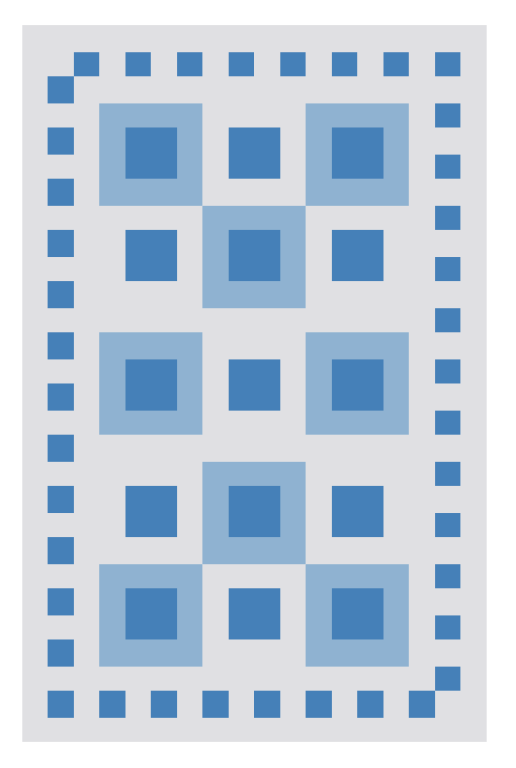
Give the GLSL for this pattern, as a WebGL 1 fragment shader.

```glsl
precision highp float;
// Draws a framed checker of nested blue squares inside a dashed square border.

uniform vec2 u_resolution;

const vec2 PITCHES = vec2(10.0, 15.0);         // two-cell pitches across the canvas
const vec2 EVEN_LINE = vec2(0.432, 0.49);      // offsets of even grid lines
const vec2 ODD_LINE = vec2(0.9225, 1.02);      // offsets of odd grid lines

const vec3 WHITE = vec3(1.0);
const vec3 PANEL_GRAY = vec3(0.88, 0.88, 0.89);
const vec3 PALE_BLUE = vec3(0.56, 0.70, 0.82);
const vec3 DEEP_BLUE = vec3(0.27, 0.50, 0.72);

// Position of a numbered grid line; cells alternate slightly in size.
vec2 gridLine(vec2 index) {
  return floor(index * 0.5) + mix(EVEN_LINE, ODD_LINE, mod(index, 2.0));
}

// Antialiased coverage of a block of cells.
float block(vec2 p, vec2 cell, vec2 size, vec2 pixel) {
  vec2 low = clamp((p - gridLine(cell)) / pixel + 0.5, 0.0, 1.0);
  vec2 high = clamp((gridLine(cell + size) - p) / pixel + 0.5, 0.0, 1.0);
  return low.x * low.y * high.x * high.y;
}

// Evenly spaced single cells along the four sides.
float border(vec2 p, vec2 pixel) {
  float cover = 0.0;
  vec2 unit = vec2(1.0);
  for (int i = 0; i < 13; i++) {
    float offset = 2.0 * float(i);
    cover = max(cover, block(p, vec2(1.0, 2.0 + offset), unit, pixel));
    cover = max(cover, block(p, vec2(16.0, 1.0 + offset), unit, pixel));
    if (i < 8) {
      cover = max(cover, block(p, vec2(2.0 + offset, 1.0), unit, pixel));
      cover = max(cover, block(p, vec2(1.0 + offset, 26.0), unit, pixel));
    }
  }
  return cover;
}

// Square cores, with pale surrounds on alternate tiles.
vec3 tiles(vec3 color, vec2 p, vec2 pixel) {
  for (int row = -2; row <= 2; row++) {
    for (int column = -1; column <= 1; column++) {
      float r = float(row);
      float c = float(column);
      vec2 core = vec2(8.0 + 4.0 * c, 13.0 + 4.0 * r + sign(r));
      float surround = mod(r + c, 2.0) * block(p, core - 1.0, vec2(4.0), pixel);
      color = mix(color, PALE_BLUE, surround);
      color = mix(color, DEEP_BLUE, block(p, core, vec2(2.0), pixel));
    }
  }
  return color;
}

void main() {
  vec2 uv = gl_FragCoord.xy / u_resolution;
  vec2 p = vec2(uv.x, 1.0 - uv.y) * PITCHES;
  vec2 pixel = PITCHES / u_resolution;

  // Layers from back to front
  vec3 color = mix(WHITE, PANEL_GRAY, block(p, vec2(0.0), vec2(18.0, 28.0), pixel));
  color = tiles(color, p, pixel);
  color = mix(color, DEEP_BLUE, border(p, pixel));
  gl_FragColor = vec4(color, 1.0);
}
```
